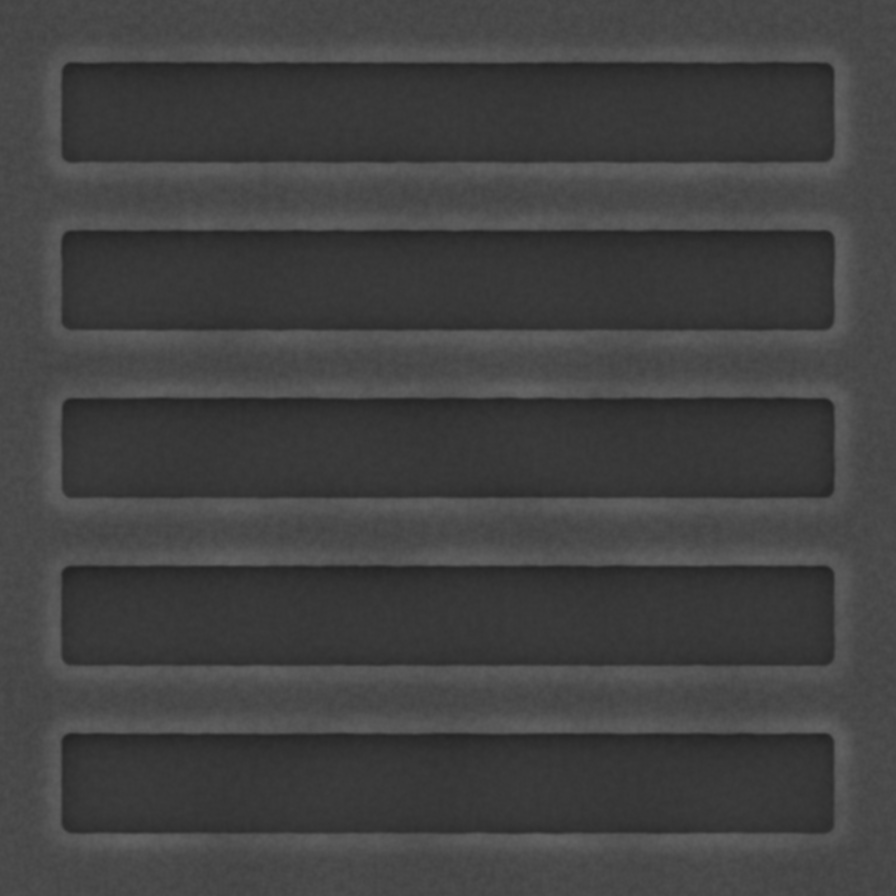
A Shadertoy shader for this pattern:

```glsl
// Five long recessed slots, stacked in one column on a dark grey cast panel.
// A rounded-box distance, repeated down the canvas, drives the worn pale rims
// and the inner shadows; gradient noise adds grain, blotches and edge wear.

vec2 hashGradient(vec2 cell) {
    vec3 h = fract(cell.xyx * vec3(0.1031, 0.1030, 0.0973));
    h += dot(h, h.yzx + 33.33);
    float angle = 6.2832 * fract((h.x + h.y) * h.z);
    return vec2(cos(angle), sin(angle));
}

float gradientNoise(vec2 p) {
    vec2 i = floor(p), f = p - i;
    vec2 u = f * f * f * (f * (f * 6.0 - 15.0) + 10.0);
    vec2 e = vec2(1.0, 0.0);
    float a = dot(hashGradient(i), f);
    float b = dot(hashGradient(i + e.xy), f - e.xy);
    float c = dot(hashGradient(i + e.yx), f - e.yx);
    float d = dot(hashGradient(i + e.xx), f - e.xx);
    return mix(mix(a, b, u.x), mix(c, d, u.x), u.y);
}

float roundedBox(vec2 p, vec2 halfSize, float radius) {
    vec2 q = abs(p) - halfSize + radius;
    return length(max(q, 0.0)) + min(max(q.x, q.y), 0.0) - radius;
}

void mainImage(out vec4 fragColor, in vec2 fragCoord) {
    float canvas = min(iResolution.x, iResolution.y);
    vec2 p = (fragCoord - 0.5 * iResolution.xy) / canvas;

    // Nearest of the five slots
    const float pitch = 0.1872;
    float row = clamp(round(p.y / pitch), -2.0, 2.0);
    vec2 local = p - vec2(0.0, row * pitch);
    vec2 halfSize = vec2(0.431, 0.0555);
    float dist = roundedBox(local, halfSize, 0.011);
    dist += 0.0012 * gradientNoise(p * 45.0);

    // Panel with a soft, unevenly worn rim around each slot
    float blotch = gradientNoise(p * 9.0 + 3.7);
    float rimOffset = (dist - 0.007) / 0.014;
    float rim = exp(-rimOffset * rimOffset);
    float rimWear = 1.0 + 0.45 * blotch + 0.4 * gradientNoise(p * vec2(18.0, 40.0));
    float panel = 0.283 + 0.068 * rim * rimWear + 0.014 * blotch;

    // Floor, shaded at every wall and deepest below the top edge
    float slotWear = gradientNoise(vec2(local.x * 7.0, row * 3.3 + 0.4));
    float wall = roundedBox(local, halfSize, 0.028);
    float wallShade = 0.042 * exp(min(wall, 0.0) / 0.011);
    float topShade = 0.045 * exp(-max(halfSize.y - local.y, 0.0) / 0.021);
    float slotFloor = 0.226 - wallShade * (1.0 + 0.7 * slotWear)
                    - topShade * (1.0 - 0.5 * slotWear) + 0.012 * blotch;

    float edge = max(0.003, 0.8 / canvas);
    float outside = smoothstep(-edge, edge, dist);
    float grey = mix(slotFloor, panel, outside);

    // Fine grain, stronger on the panel than in the slots
    float grain = gradientNoise(p * 95.0) + 0.8 * gradientNoise(p * 190.0 + 17.0);
    grey += grain * mix(0.014, 0.024, outside);

    fragColor = vec4(vec3(grey), 1.0);
}
```
